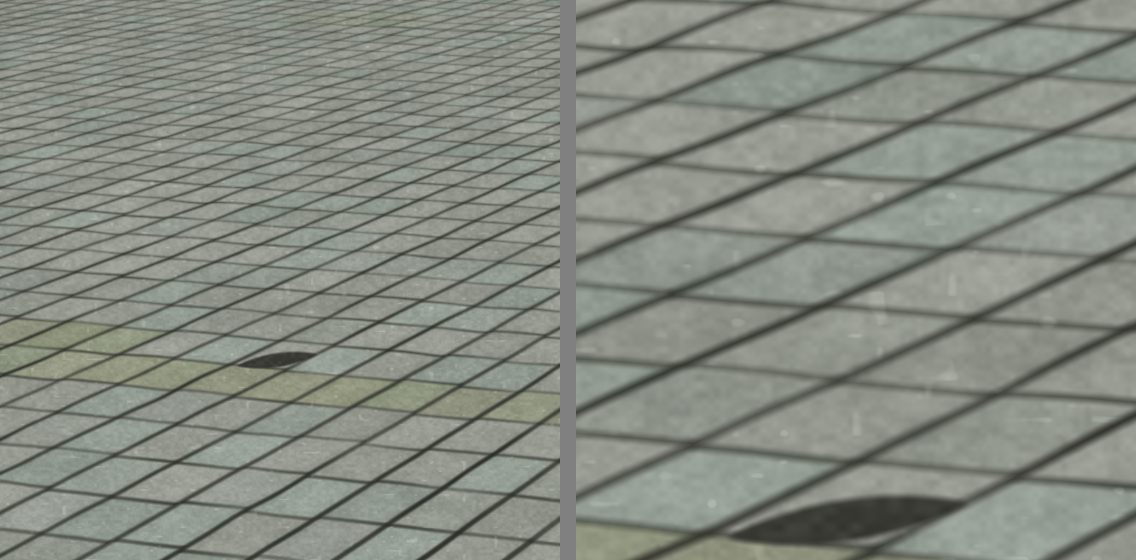
Left, the full canvas; right, a detail of the centre.
Reproduce this texture procedurally as a three.js fragment shader.

```glsl
varying vec2 vUv;

float hash(vec2 p) {
  return fract(sin(dot(p, vec2(127.1, 311.7))) * 43758.5453);
}

float noise(vec2 p) {
  vec2 i = floor(p), f = fract(p);
  f = f * f * (3.0 - 2.0 * f);
  return mix(mix(hash(i), hash(i + vec2(1.0, 0.0)), f.x),
             mix(hash(i + vec2(0.0, 1.0)), hash(i + vec2(1.0, 1.0)), f.x), f.y);
}

// Distance to the nearest whole number
float toLine(float t) {
  return abs(fract(t + 0.5) - 0.5);
}

float stroke(float d, float halfWidth, float blur) {
  return 1.0 - smoothstep(halfWidth - blur, halfWidth + blur, d);
}

void main() {
  vec2 p = vUv;

  // Paving grid seen in perspective, both joint directions meet the horizon
  vec2 bent = p + 0.003 * (vec2(noise(p * 14.0), noise(p * 14.0 + 40.0)) - 0.5);
  float depth = 1.586 - bent.y;
  float reachA = 2.995 - bent.x;
  float reachB = bent.x + 13.02;
  float a = (reachA / depth - 1.705) / 0.0965;
  float b = (reachB / depth - 9.92) / 0.468;
  b += 0.1 * (hash(vec2(floor(a), 3.0)) - 0.5);
  vec2 cell = floor(vec2(a, b));

  // Size of one cell across each joint, in canvas units
  float sizeA = 0.0965 * depth * depth / length(vec2(depth, reachA));
  float sizeB = 0.468 * depth * depth / length(vec2(depth, reachB));

  // Slabs: tint per slab, mottling and grain
  float mottle = noise(p * vec2(26.0, 42.0));
  float grain = noise(p * vec2(130.0, 190.0));
  float fine = noise(p * 290.0 + 17.0);
  vec3 color = vec3(0.588, 0.602, 0.567);
  color += 0.045 * (hash(cell) - 0.5) + 0.04 * (mottle - 0.5);
  color += 0.06 * (grain - 0.5) + 0.035 * (fine - 0.5);
  color += vec3(-0.018, 0.008, 0.006) * smoothstep(0.5, 1.0, hash(cell + 9.0));

  // Ochre slabs in one row, a small group at its left, a faint band far away
  float inRow = step(abs(cell.y - 1.0), 0.5);
  float ochre = inRow * (1.0 - smoothstep(4.5, 4.6, abs(cell.x - 0.5)));
  ochre = max(ochre, step(abs(cell.x - 7.0), 1.1) * step(abs(cell.y - 1.5), 0.6));
  ochre *= 0.65 + 0.35 * hash(cell + 5.0);
  ochre += 0.5 * stroke(abs(p.y - 0.965), 0.012, 0.012) * stroke(abs(p.x - 0.66), 0.12, 0.08);
  color += ochre * vec3(-0.015, -0.018, -0.075);

  // Joints: strong diagonals over weaker cross lines, with uneven wear
  float wearA = 0.62 + 0.38 * noise(vec2(b * 0.8, floor(a + 0.5) * 7.0));
  float wearB = 0.45 + 0.5 * noise(vec2(a * 0.9, floor(b + 0.5) * 11.0));
  float jointA = stroke(toLine(a) * sizeA, 0.052 * sizeA, 0.0034) * wearA;
  float jointB = stroke(toLine(b) * sizeB, 0.040 * sizeB, 0.0032) * wearB;
  float nearby = mix(1.0, 0.72, smoothstep(0.6, 1.0, p.y));
  vec3 jointColor = mix(vec3(0.15, 0.18, 0.15), vec3(0.21, 0.20, 0.18), mottle);
  color = mix(color, vec3(0.25, 0.26, 0.23), jointB * nearby);
  color = mix(color, jointColor, jointA * nearby);

  // Soft dirt beside the joints
  float dirt = stroke(toLine(a) * sizeA, 0.12 * sizeA, 0.008);
  color *= 1.0 - 0.09 * dirt * noise(p * 35.0 + 8.0);

  // Long dark seams in the distance
  float seam = stroke(abs(p.y - 0.952 + 0.045 * (p.x - 0.7)), 0.001, 0.003) * smoothstep(0.64, 0.72, p.x);
  seam += stroke(abs(p.y - 0.976), 0.001, 0.003) * stroke(abs(p.x - 0.1), 0.05, 0.03);
  color = mix(color, vec3(0.30, 0.31, 0.26), 0.6 * seam);

  // Pale chips
  float chip = smoothstep(0.86, 0.97, noise(p * vec2(70.0, 120.0) + 60.0));
  color += 0.07 * chip * (1.0 - jointA);

  // Dark leaf-shaped gap
  vec2 q = p - vec2(0.495, 0.357);
  q.y -= 0.14 * q.x;
  float taper = max(0.0, 1.0 - q.x * q.x / 0.0055);
  float gap = stroke(abs(q.y), 0.0125 * taper, 0.003) * smoothstep(0.0, 0.2, taper);
  color = mix(color, vec3(0.20, 0.20, 0.18) + 0.06 * (grain - 0.5), 0.92 * gap);

  gl_FragColor = vec4(color, 1.0);
}
```
